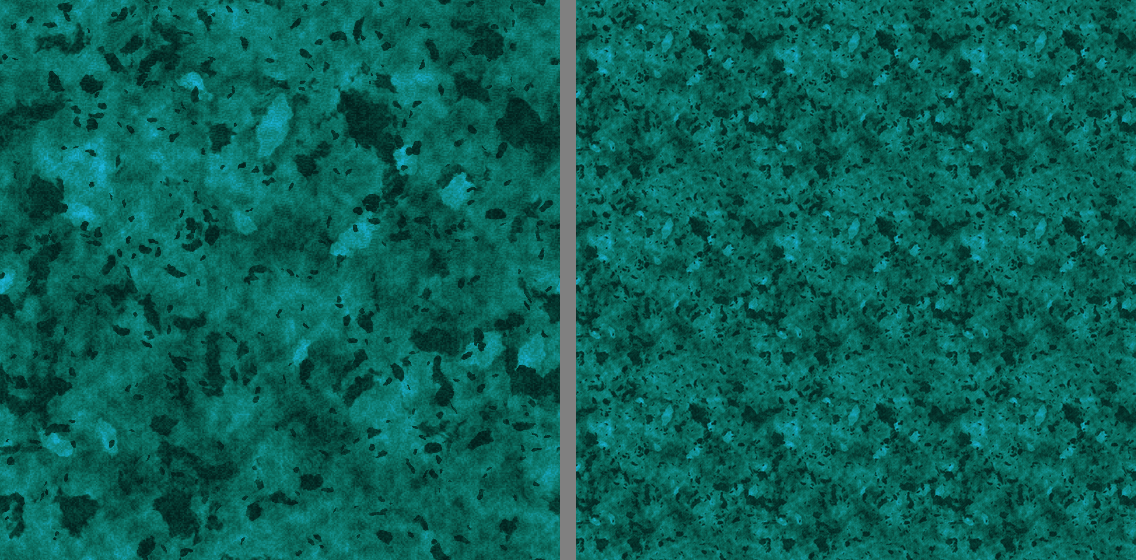
Left, the tile; right, the same tile 3 across and 3 down.
Reproduce this texture procedurally as a three.js fragment shader.

```glsl
// Teal granite: soft-edged mineral flakes with brushed streaks over cloudy noise,
// broken by dark ragged blotches, small pits and a few bright blue chips.
// One tone value is built from wrapping layers, then coloured by a ramp.
varying vec2 vUv;

float hash(vec2 p, float seed) {
  return fract(sin(dot(p, vec2(127.1, 311.7)) + seed * 17.3) * 43758.545);
}

// Value noise that wraps after "period" cells
float noise(vec2 p, float period, float seed) {
  vec2 cell = floor(p);
  vec2 f = fract(p);
  f = f * f * (3.0 - 2.0 * f);
  vec2 a = mod(cell, period);
  vec2 b = mod(cell + 1.0, period);
  return mix(mix(hash(a, seed), hash(vec2(b.x, a.y), seed), f.x),
             mix(hash(vec2(a.x, b.y), seed), hash(b, seed), f.x), f.y);
}

float fbm(vec2 uv, float period, float seed) {
  float sum = 0.0;
  float total = 0.0;
  float weight = 1.0;
  for (int i = 0; i < 5; i++) {
    sum += weight * noise(uv * period, period, seed + float(i));
    total += weight;
    weight *= 0.56;
    period *= 2.0;
  }
  return sum / total;
}

vec2 rotate(vec2 p, float angle) {
  float c = cos(angle);
  float s = sin(angle);
  return vec2(c * p.x + s * p.y, c * p.y - s * p.x);
}

// Cellular flakes, each with its own tone and streak direction
float flakes(vec2 uv, float period, float seed) {
  vec2 p = uv * period;
  float sum = 0.0;
  float total = 0.0;
  for (int y = -1; y <= 1; y++) {
    for (int x = -1; x <= 1; x++) {
      vec2 cell = floor(p) + vec2(float(x), float(y));
      vec2 id = mod(cell, period);
      vec2 centre = cell + vec2(hash(id, seed), hash(id, seed + 1.0));
      vec2 local = rotate(p - centre, mix(0.3, 2.0, hash(id, seed + 2.0)));
      float streak = noise(local * vec2(2.5, 16.0) + id * 5.0, 256.0, seed);
      float weight = exp(-14.0 * length(local * vec2(0.8, 1.2)));
      sum += weight * (hash(id, seed + 3.0) + 0.45 * (streak - 0.5));
      total += weight;
    }
  }
  return sum / total;
}

// Coverage of scattered ragged ellipses; radius is in cells
float chips(vec2 uv, float period, float chance, float radius, float ragged, float seed) {
  vec2 p = uv * period;
  float cover = 0.0;
  for (int y = -1; y <= 1; y++) {
    for (int x = -1; x <= 1; x++) {
      vec2 cell = floor(p) + vec2(float(x), float(y));
      vec2 id = mod(cell, period);
      vec2 centre = cell + vec2(hash(id, seed), hash(id, seed + 1.0));
      vec2 local = rotate(p - centre, 3.14 * hash(id, seed + 2.0));
      float size = radius * mix(0.5, 1.2, hash(id, seed + 3.0));
      float d = length(local * vec2(0.75, 1.35)) / size + ragged;
      float present = step(hash(id, seed + 4.0), chance);
      cover = max(cover, present * (1.0 - smoothstep(0.8, 1.15, d)));
    }
  }
  return cover;
}

// Colour ramp from near black green to bright blue, one stop per 0.2 of tone
vec3 stoneColor(float tone) {
  float t = tone * 5.0;
  vec3 c = mix(vec3(0.004, 0.10, 0.09), vec3(0.01, 0.16, 0.14), clamp(t + 1.0, 0.0, 1.0));
  c = mix(c, vec3(0.02, 0.26, 0.22), clamp(t, 0.0, 1.0));
  c = mix(c, vec3(0.03, 0.36, 0.31), clamp(t - 1.0, 0.0, 1.0));
  c = mix(c, vec3(0.04, 0.45, 0.40), clamp(t - 2.0, 0.0, 1.0));
  c = mix(c, vec3(0.06, 0.53, 0.51), clamp(t - 3.0, 0.0, 1.0));
  c = mix(c, vec3(0.07, 0.62, 0.69), clamp(t - 4.0, 0.0, 1.0));
  return mix(c, vec3(0.11, 0.71, 0.86), clamp(t - 5.0, 0.0, 1.0));
}

void main() {
  // Ragged outlines come from a wrapping warp
  vec2 warp = vec2(fbm(vUv, 16.0, 1.0), fbm(vUv, 16.0, 9.0)) - 0.5;
  vec2 uv = vUv + 0.05 * warp;
  float fine = fbm(vUv, 50.0, 20.0) - 0.5;

  // Body of the stone
  float tone = 0.51 + 0.75 * (fbm(uv, 7.0, 30.0) - 0.5) + 0.75 * fine;
  tone += 0.30 * (flakes(uv, 13.0, 40.0) - 0.5);
  tone += 0.16 * (flakes(uv, 31.0, 50.0) - 0.5);

  // Bright chips, then dark blotches and pits
  float bright = chips(uv, 8.0, 0.26, 0.27, 1.6 * fine, 60.0);
  tone = mix(tone, 0.98 + 0.8 * fine, 0.85 * bright);
  float blotch = smoothstep(0.61, 0.69, fbm(uv, 13.0, 70.0) + 0.12 * fine);
  float pits = chips(uv, 22.0, 0.22, 0.30, 1.8 * fine, 80.0);
  pits = max(pits, chips(uv, 52.0, 0.16, 0.32, fine, 90.0));
  tone = mix(tone, 0.03 + 0.35 * fine, 0.9 * max(blotch * (1.0 - bright), pits));

  // Fine grain
  tone += 0.30 * (noise(vUv * 400.0, 400.0, 100.0) - 0.5);
  gl_FragColor = vec4(stoneColor(tone), 1.0);
}
```
